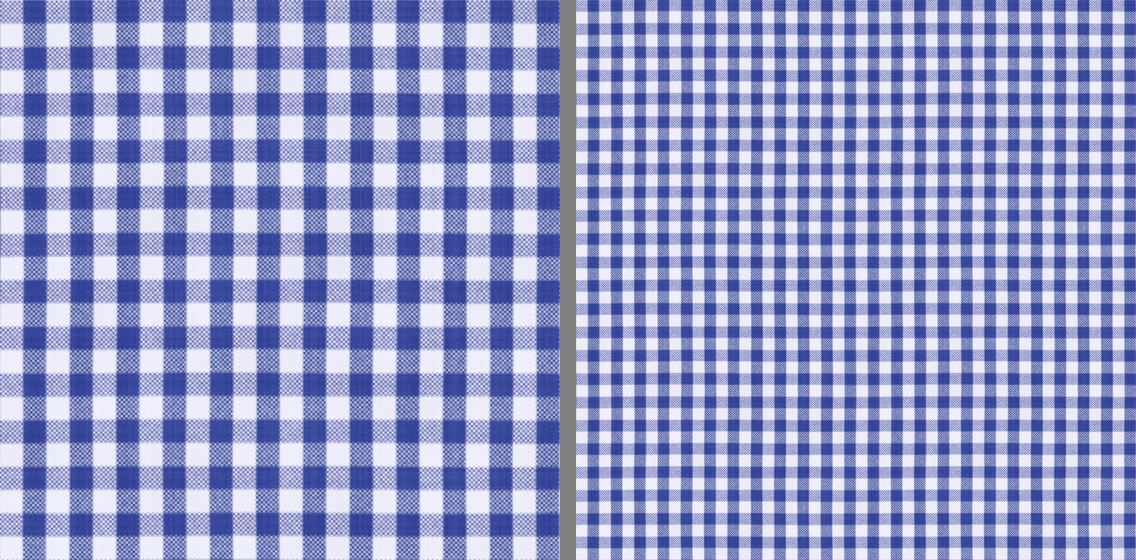
Left, the tile; right, the same tile 2 across and 2 down.
Write a WebGL 2 fragment shader that draws this texture.

```glsl
#version 300 es
precision highp float;

uniform vec2 u_resolution;
out vec4 fragColor;

const float PI = 3.14159265;
const float CHECKS = 12.0;
const float THREADS = 240.0; // across the canvas, a whole number per check

float hash(vec2 p) {
    vec3 q = fract(vec3(p.xyx) * 0.1031);
    q += dot(q, q.yzx + 33.33);
    return fract((q.x + q.y) * q.z);
}

// Gentle pull of the cloth; whole frequencies keep it periodic.
vec2 clothPull(vec2 uv) {
    vec2 a = 2.0 * PI * uv;
    return 0.0008 * vec2(sin(a.y + 0.6) + 0.6 * sin(3.0 * a.y + 2.0 * a.x),
                         sin(a.x + 2.1) + 0.6 * sin(2.0 * a.x - 3.0 * a.y));
}

// 1 on the dyed half of each check, 0 on the undyed half.
vec2 dyedStripes(vec2 uv) {
    return smoothstep(-0.2, 0.2, -sin(2.0 * PI * CHECKS * uv) - 0.02);
}

vec3 yarnColor(float dyed, float tone) {
    vec3 white = vec3(0.932, 0.932, 0.980);
    vec3 blue = vec3(0.195, 0.262, 0.585);
    return mix(white, blue, dyed) + tone * mix(0.02, 0.06, dyed);
}

vec3 gingham(vec2 uv) {
    uv += clothPull(uv);
    vec2 thread = uv * THREADS;
    vec2 id = mod(floor(thread), THREADS);
    vec2 wave = sin(PI * thread);
    float crossing = wave.x * wave.y;

    // Alternating crossings push the check edges into small teeth.
    vec2 dyed = dyedStripes(uv + vec2(0.0010, 0.0018) * crossing);

    // Plain weave: warp and weft alternate on top, warp fuller, yarns uneven.
    float fullness = 0.10 + 0.16 * (hash(id) - 0.5);
    float strength = 0.32 + 0.12 * hash(id + 53.0);
    float warpOnTop = clamp(0.5 + strength * crossing + fullness, 0.0, 1.0);

    // Each yarn has its own tone along its length.
    float warpTone = hash(vec2(id.x, 7.0)) - 0.5;
    float weftTone = hash(vec2(id.y, 91.0)) - 0.5;
    vec3 warp = yarnColor(dyed.x, warpTone);
    vec3 weft = yarnColor(dyed.y, weftTone) + dyed.y * vec3(0.035, 0.01, 0.015);
    vec3 color = mix(weft, warp, warpOnTop);

    // Faint mottling where fibre shows through the blue.
    color += 0.05 * hash(id + 17.0) * dyed.x * dyed.y * abs(crossing);

    // Soft unevenness of the dye.
    vec2 a = 2.0 * PI * uv;
    float patchy = sin(2.0 * a.x + a.y) * sin(3.0 * a.y - a.x + 1.0);
    return color + 0.008 * patchy;
}

void main() {
    // Average a 3 by 3 grid inside each pixel to keep the yarns smooth.
    vec3 color = vec3(0.0);
    for (int j = 0; j < 3; j++) {
        for (int i = 0; i < 3; i++) {
            vec2 offset = (vec2(i, j) - 1.0) / 3.0;
            color += gingham((gl_FragCoord.xy + offset) / u_resolution);
        }
    }
    fragColor = vec4(clamp(color / 9.0, 0.0, 1.0), 1.0);
}
```
